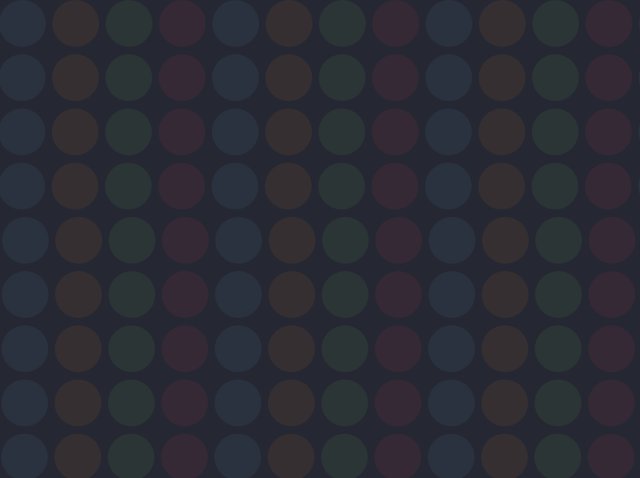
Write a WebGL 2 fragment shader that draws this pattern.

```glsl
#version 300 es
precision highp float;
// Dim dots in rows on dark slate, cycling blue, brown, green and plum, with a slight row drift.

#define COLUMNS 12.0        // dots across the canvas; one column is one unit
#define ROW_PITCH 1.0164    // distance between rows
#define RADIUS 0.4375       // dot radius
#define FIRST_DOT vec2(0.419, 0.440)  // centre of the top left dot
#define ROW_DRIFT -0.0045   // sideways shift added by each row
#define SLIP_ROW 4.0        // row from which the pattern slips right
#define SLIP 0.075          // size of that slip
#define SLATE vec3(0.145, 0.153, 0.196)
#define BLUE vec3(0.165, 0.196, 0.247)
#define BROWN vec3(0.208, 0.186, 0.197)
#define GREEN vec3(0.168, 0.207, 0.213)
#define PLUM vec3(0.206, 0.161, 0.206)

uniform vec2 u_resolution;
out vec4 fragColor;

vec3 dotColor(float column) {
    float k = mod(column, 4.0);
    return k < 0.5 ? BLUE : k < 1.5 ? BROWN : k < 2.5 ? GREEN : PLUM;
}

void main() {
    // Column units, measured from the top left corner
    float pixel = COLUMNS / u_resolution.x;
    vec2 p = vec2(gl_FragCoord.x, u_resolution.y - gl_FragCoord.y) * pixel;

    // Nearest row, then nearest column along the shifted row
    p -= FIRST_DOT;
    float row = floor(p.y / ROW_PITCH + 0.5);
    p.x -= row * ROW_DRIFT + SLIP * step(SLIP_ROW - 0.5, row);
    float column = floor(p.x + 0.5);

    // Flat disc with a smooth edge
    float edge = length(p - vec2(column, row * ROW_PITCH)) - RADIUS;
    float cover = 1.0 - smoothstep(-0.75 * pixel, 0.75 * pixel, edge);
    fragColor = vec4(mix(SLATE, dotColor(column), cover), 1.0);
}
```
